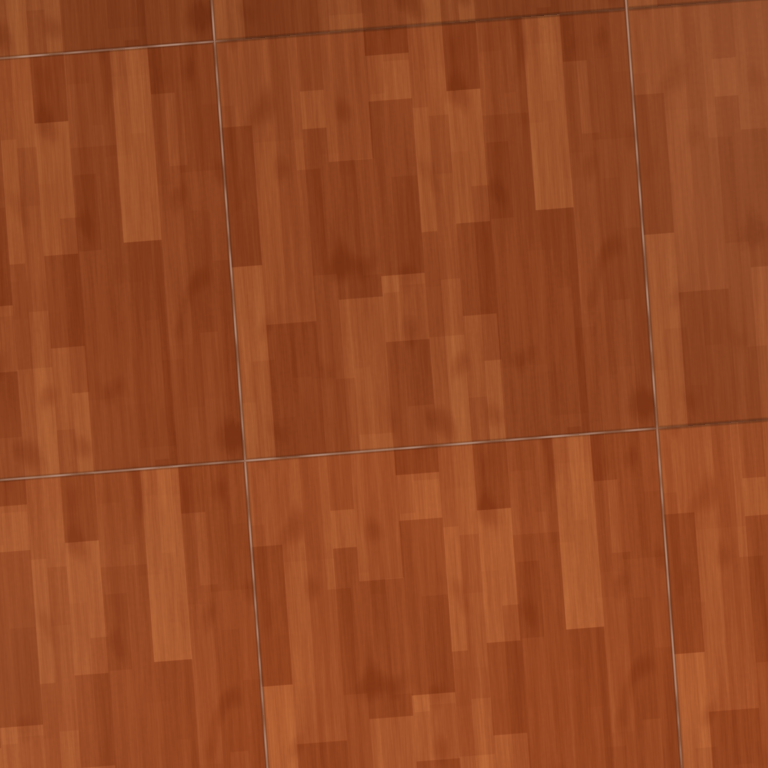
Give the GLSL for this texture, as a three.js fragment shader.

```glsl
// Slightly tilted square floor tiles, each carrying the same mosaic of wood staves.
// Jittered columns and cuts give the staves, stretched gradient noise the grain;
// thin pale worn joints and a soft uneven light finish the surface.
#define TILE_RIGHT vec2(0.5365, 0.0423)
#define TILE_UP vec2(-0.0397, 0.5460)
#define TILE_CORNER vec2(0.3190, 0.4000)
#define TILE_SIZE 0.542
#define STAVES 11.0
#define JOINT_HALF_WIDTH 0.0013
#define EDGE_SOFTNESS 0.0013
#define GRAIN_STRENGTH 0.20
#define DARK_WOOD vec3(0.470, 0.200, 0.080)
#define MID_WOOD vec3(0.565, 0.282, 0.142)
#define LIGHT_WOOD vec3(0.685, 0.395, 0.215)
#define JOINT_COLOR vec3(0.720, 0.570, 0.500)

varying vec2 vUv;

float hash(vec2 p) {
  return fract(sin(dot(p, vec2(127.1, 311.7))) * 43758.5);
}

vec2 gradient(vec2 cell) {
  float angle = 6.2832 * hash(cell);
  return vec2(cos(angle), sin(angle));
}

// Gradient noise, roughly -0.7 to 0.7
float noise(vec2 p) {
  vec2 i = floor(p), f = p - i;
  vec2 s = f * f * f * (f * (f * 6.0 - 15.0) + 10.0);
  vec2 e = vec2(1.0, 0.0);
  float low = mix(dot(gradient(i), f),
                  dot(gradient(i + e.xy), f - e.xy), s.x);
  float high = mix(dot(gradient(i + e.yx), f - e.yx),
                   dot(gradient(i + e.xx), f - e.xx), s.x);
  return mix(low, high, s.y);
}

// Tone of one column, cut into staves of uneven length
float columnTone(float column, float y, float seed) {
  float count = 1.6 + 2.4 * hash(vec2(column, seed));
  float along = y * count + 5.0 * hash(vec2(column, seed + 3.0));
  float cut = floor(along + 0.5);
  float offset = 0.7 * (hash(vec2(column + 17.0, cut + seed)) - 0.5);
  float soft = EDGE_SOFTNESS * count / TILE_SIZE;
  vec2 key = vec2(column * 3.0 + seed, cut);
  return mix(hash(key - vec2(0.0, 1.0)), hash(key),
             smoothstep(-soft, soft, along - cut - offset));
}

// Neighbouring columns blended across their jittered boundary
float staveTone(vec2 local, float columns, float seed) {
  float x = local.x * columns;
  float border = floor(x + 0.5);
  float inside = step(0.5, border) * step(border, columns - 0.5);
  float offset = 0.5 * inside * (hash(vec2(border, seed + 9.0)) - 0.5);
  float soft = EDGE_SOFTNESS * columns / TILE_SIZE;
  return mix(columnTone(border - 1.0, local.y, seed),
             columnTone(border, local.y, seed),
             smoothstep(-soft, soft, x - border - offset));
}

vec3 woodColor(float tone) {
  vec3 lower = mix(DARK_WOOD, MID_WOOD, clamp(tone * 2.0, 0.0, 1.0));
  return mix(lower, LIGHT_WOOD, clamp(tone * 2.0 - 1.0, 0.0, 1.0));
}

void main() {
  // Canvas to tile coordinates
  vec2 d = vUv - TILE_CORNER;
  float area = TILE_RIGHT.x * TILE_UP.y - TILE_RIGHT.y * TILE_UP.x;
  vec2 q = vec2(d.x * TILE_UP.y - d.y * TILE_UP.x,
                d.y * TILE_RIGHT.x - d.x * TILE_RIGHT.y) / area;
  vec2 tile = floor(q);
  vec2 local = q - tile;

  // Broad staves with faint narrower strips inside them
  float tone = 0.44 + 0.56 * (staveTone(local, STAVES, 2.0) - 0.5)
                    + 0.24 * (staveTone(local, STAVES * 2.0, 41.0) - 0.5);

  // Fibres, soft streaks and dark smudges
  float fibre = noise(q * vec2(150.0, 7.0)) + 0.6 * noise(q * vec2(260.0, 22.0) + 31.0);
  float streak = noise(local * vec2(46.0, 1.8) + 11.0);
  float smudge = noise(local * vec2(13.0, 8.0) + 53.0);
  tone += GRAIN_STRENGTH * (0.6 * fibre + streak);
  tone -= 0.32 * smoothstep(0.18, 0.6, smudge);
  vec3 color = woodColor(tone);

  // Light falls off upward, with a dull sheen on the right and lower left
  color *= 1.05 - 0.05 * tile.y - 0.07 * vUv.y;
  float sheen = smoothstep(0.68, 1.0, vUv.x) * smoothstep(0.25, 0.9, vUv.y);
  sheen += 0.5 * (1.0 - smoothstep(0.0, 0.4, length(vUv - vec2(0.0, 0.15))));
  color = mix(color, vec3(0.600, 0.355, 0.225), 0.42 * sheen);
  color *= 1.0 + 0.035 * noise(vUv * 5.0) + 0.02 * noise(vUv * 180.0);

  // Thin joints: dark seam, pale filler worn away in stretches
  vec2 gap = abs(q - floor(q + 0.5)) * TILE_SIZE;
  vec2 seam = 1.0 - smoothstep(vec2(0.0), vec2(0.0045), gap);
  vec2 filler = 1.0 - smoothstep(vec2(JOINT_HALF_WIDTH - EDGE_SOFTNESS),
                                 vec2(JOINT_HALF_WIDTH + EDGE_SOFTNESS), gap);
  float fadeStart = mix(0.82, 0.25, step(0.75, vUv.y));
  vec2 wear = vec2(noise(vec2(q.y * 14.0, 4.0 + floor(q.x + 0.5) * 2.3)),
                   noise(vec2(q.x * 14.0, 9.0 + floor(q.y + 0.5) * 2.3)));
  wear = 0.45 + 0.55 * smoothstep(-0.35, 0.3, wear);
  wear.y *= 1.0 - 0.85 * smoothstep(fadeStart, fadeStart + 0.06, vUv.x);
  color *= 1.0 - 0.28 * max(seam.x, seam.y);
  color = mix(color, JOINT_COLOR, 0.85 * max(filler.x * wear.x, filler.y * wear.y));

  gl_FragColor = vec4(color, 1.0);
}
```
